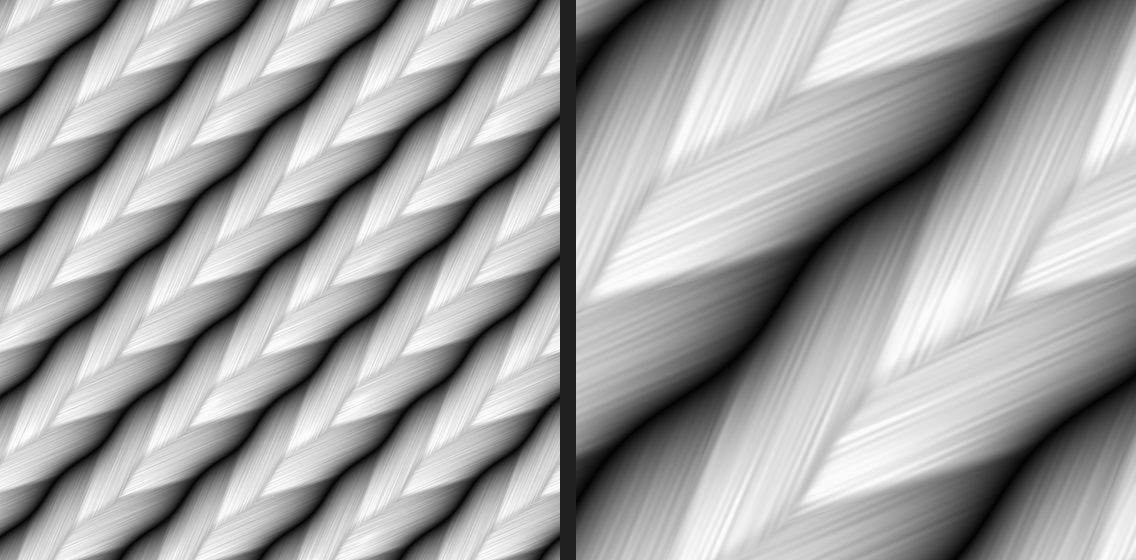
Left: the whole. Right: its middle third, enlarged.
A WebGL 1 fragment shader for this texture:

```glsl
precision highp float;

uniform vec2 u_resolution;

#define REPEATS 4.0
#define SHADOW vec3(0.01)
#define LIGHT vec3(0.98)
#define LEFT_SLOPE 2.05
#define RIGHT_SLOPE 1.73
#define LEFT_OVERLAP 0.34
#define RIGHT_OVERLAP 0.5
#define FIBER_SLOPE 2.5
#define FIBER_DEPTH 0.085
#define GLINT 0.07
#define TAU 6.28319

float hash(vec2 p) {
    return fract(sin(dot(p, vec2(12.99, 78.23))) * 4375.85);
}

// Strand identity that wraps with the diagonal lattice
float strandSeed(float column, float row, float side) {
    float period = 2.0 * REPEATS;
    vec2 cell = mod(vec2(column + row, column - row) + 0.5, period);
    return hash(floor(cell) + side * 19.0);
}

// Fine streaks of varying length along a strand
float fibers(float across, float along, float seed) {
    float sum = 0.0;
    for (int i = 1; i <= 6; i++) {
        float k = float(i);
        float phase = TAU * hash(vec2(seed * 31.0, k));
        float fade = 0.6 + 0.4 * sin(along * (7.0 + 4.0 * k) + phase * 3.0);
        float bend = 0.7 * sin(along * 9.0 + phase * 2.0);
        sum += fade * sin(across * (9.0 + 15.0 * k) + phase + bend);
    }
    return sum / 3.5;
}

// Height of one leg: rise runs from 0 at the outer edge to 1 at the spine
float leg(float phase, float fiberAcross, float along, float rise,
          float overlap, float roundness, float column, float side) {
    float row = floor(phase);
    float p = phase - row;
    float seed = strandSeed(column, row, side);

    float body = 1.0 - pow(1.0 - rise, roundness);
    float tuck = max(pow(p, 1.5), 1.0 - smoothstep(0.0, 0.12, p));
    float height = body * (1.0 - overlap * (1.0 - 0.6 * rise) * tuck);

    height *= 0.98 + 0.04 * seed;
    height *= 1.0 + FIBER_DEPTH * fibers(fiberAcross, along, seed);

    // Occasional soft polished spot
    vec2 spot = vec2(p - 0.4, rise - 0.6 - 0.3 * seed) / vec2(0.13, 0.09);
    float chance = step(0.65, fract(seed * 7.3));
    return height + GLINT * chance * exp(-dot(spot, spot));
}

void main() {
    vec2 uv = gl_FragCoord.xy / u_resolution;

    // Diagonal axes: across the braids and along them
    float u = REPEATS * (uv.x - uv.y);
    float v = REPEATS * (uv.x + uv.y);

    // Wavy outer edge and spine of each braid
    float edge = -0.135 + 0.035 * cos(TAU * (v - 0.55));
    float spine = 0.36 + 0.045 * cos(TAU * (v - 0.24));
    float column = floor(u - edge);
    float w = u - column;
    float offset = w - spine;

    float leftRise = clamp((w - edge) / (spine - edge), 0.0, 1.0);
    float rightRise = clamp((edge + 1.0 - w) / (edge + 1.0 - spine), 0.0, 1.0);

    // Two sets of overlapping legs
    float leftLeg = leg(v - 0.60 + LEFT_SLOPE * (w - 0.35),
                        v + FIBER_SLOPE * w, w, leftRise,
                        LEFT_OVERLAP, 2.8, column, 0.0);
    float rightLeg = leg(v - 0.24 - RIGHT_SLOPE * (w - 0.40),
                         v - FIBER_SLOPE * w, w, rightRise,
                         RIGHT_OVERLAP, 3.2, column, 1.0);

    float height = mix(leftLeg, rightLeg, smoothstep(-0.015, 0.015, offset));

    // Shallow crease where the legs meet
    float crease = (offset + 0.015) / 0.03;
    height *= 1.0 - 0.12 * exp(-crease * crease);

    gl_FragColor = vec4(mix(SHADOW, LIGHT, clamp(height, 0.0, 1.0)), 1.0);
}
```
